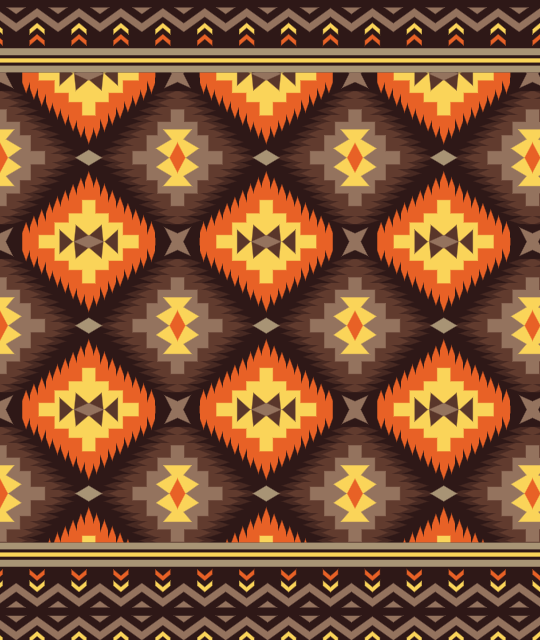
This pattern is drawn by a WebGL 1 fragment shader. Its source:

```glsl
precision highp float;
// Woven blanket: serrated diamonds in offset rows between zigzag and striped borders.

uniform vec2 u_resolution;

const float HEIGHT = 768.0;              // design units down the canvas
const vec2 REPEAT = vec2(213.0, 201.5);  // spacing of the diamonds
const vec2 ORIGIN = vec2(106.5, 290.0);  // centre of one orange diamond
const float TOOTH = 9.4;                 // width of one serration

const vec3 DARK   = vec3(0.18, 0.095, 0.09);
const vec3 UMBER  = vec3(0.28, 0.16, 0.135);
const vec3 BROWN  = vec3(0.38, 0.23, 0.18);
const vec3 TAN    = vec3(0.58, 0.45, 0.37);
const vec3 SAND   = vec3(0.66, 0.58, 0.46);
const vec3 ORANGE = vec3(0.91, 0.38, 0.15);
const vec3 YELLOW = vec3(0.98, 0.83, 0.35);

vec3 paint(vec3 base, vec3 ink, float d, float blur) {
  return mix(base, ink, clamp(0.5 - d / blur, 0.0, 1.0));
}

// Offset from the nearest repeat centre.
vec2 cell(vec2 p, vec2 shift) {
  return (fract((p - ORIGIN) / REPEAT - shift + 0.5) - 0.5) * REPEAT;
}

float box(vec2 q, vec2 size) {
  return max(q.x - size.x, q.y - size.y);
}

float diamond(vec2 q, vec2 size) {
  return (q.x / size.x + q.y / size.y - 1.0) / length(1.0 / size);
}

// Diamond whose stepped sides end in teeth pointing along y.
float serrated(vec2 q, float tip, float drop, float depth) {
  float k = floor(q.x / TOOTH + 0.5);
  float edge = tip - k * drop - 2.0 * depth * abs(q.x / TOOTH - k);
  float d = (q.y - edge) / length(vec2(1.0, 2.0 * depth / TOOTH));
  return max(d, q.x - 8.5 * TOOTH);
}

// Cross built from four overlapping boxes.
float steppedCross(vec2 q, vec2 a, vec2 b, vec2 c, vec2 e) {
  return min(min(box(q, a), box(q, b)), min(box(q, c), box(q, e)));
}

vec3 orangeMotif(vec3 col, vec2 q, float blur) {
  col = paint(col, ORANGE, serrated(q, 84.0, 7.6, 13.0), blur);
  col = paint(col, YELLOW, steppedCross(q, vec2(8.0, 50.0), vec2(24.0, 34.0),
                                        vec2(41.0, 23.0), vec2(60.0, 8.0)), blur);
  // Two inward arrowheads around a notched block
  float arrow = max(q.x - 35.0, (q.y - 0.9 * (q.x - 19.0)) / 1.35);
  float block = max(q.x - 17.5 + 0.1 * q.y, (q.y - 7.0 - 0.85 * q.x) / 1.3);
  col = paint(col, BROWN * 0.92, min(arrow, block), blur);
  return paint(col, TAN, diamond(q, vec2(18.0, 8.0)), blur);
}

vec3 brownMotif(vec3 col, vec2 q, float blur) {
  col = paint(col, UMBER, serrated(q.yx, 96.0, 8.5, 14.0), blur);
  col = paint(col, BROWN, serrated(q.yx, 82.0, 8.5, 12.0), blur);
  col = paint(col, TAN, steppedCross(q, vec2(8.0, 58.0), vec2(24.0, 43.0),
                                     vec2(37.0, 27.0), vec2(54.0, 8.0)), blur);
  // Winged star: wide triangles at the waist, small ones at the ends
  float wings = max((q.x - 10.0 - 1.4 * q.y) / 1.7, (q.x - 26.0 + 1.7 * (q.y - 11.0)) / 2.0);
  float ends = max((q.x - 7.0 - 0.85 * (q.y - 22.0)) / 1.3, q.y - 34.0);
  col = paint(col, YELLOW, min(wings, ends), blur);
  return paint(col, ORANGE, diamond(q, vec2(9.5, 18.0)), blur);
}

vec3 field(vec2 p, float blur) {
  vec3 col = brownMotif(DARK, abs(cell(p, vec2(0.5))), blur);
  col = orangeMotif(col, abs(cell(p, vec2(0.0))), blur);
  col = paint(col, SAND, diamond(abs(cell(p, vec2(0.0, 0.5))), vec2(16.0, 9.5)), blur);
  // Small notched hourglass between orange diamonds
  vec2 q = abs(cell(p, vec2(0.5, 0.0)));
  float glass = max((q.x - 7.0 - 0.5 * q.y) / 1.1, (q.y - 10.0 - 0.45 * q.x) / 1.1);
  return paint(col, TAN, glass, blur);
}

float chevron(float t, float v, float apex) {
  return max(abs(v - apex - 0.85 * t) / 1.3 - 2.3, t - 9.0);
}

// v is the distance from the border's mirror line.
vec3 border(float x, float v, float blur) {
  const float PERIOD = 50.3;
  float t = abs(fract((x - 44.5) / PERIOD + 0.5) - 0.5) * PERIOD;
  vec3 col = paint(DARK, TAN, (abs(v - 11.0 - 0.72 * t) - 5.2) / 1.23, blur);
  float gap = 0.5 * PERIOD - t;
  float wedge = max(5.0 - v, (gap - 11.0 + 1.4 * (v - 5.0)) / 1.7);
  col = paint(col, TAN, wedge, blur);
  col = paint(col, YELLOW, chevron(t, v, 26.5), blur);
  col = paint(col, ORANGE, chevron(t, v, 40.0), blur);
  // Straight stripes beside the field
  col = paint(col, DARK, 53.0 - v, blur);
  col = paint(col, SAND, min(abs(v - 58.0), abs(v - 79.0)) - 4.2, blur);
  return paint(col, YELLOW, abs(v - 68.5) - 2.6, blur);
}

void main() {
  float unit = HEIGHT / u_resolution.y;
  vec2 p = gl_FragCoord.xy * unit;
  p.y = HEIGHT - p.y;
  float blur = max(unit, 1.6);
  float v = min(abs(p.y - 4.0), abs(p.y - 734.0));
  vec3 col = paint(border(p.x, v, blur), field(p, blur), 83.2 - v, blur);
  gl_FragColor = vec4(col, 1.0);
}
```
